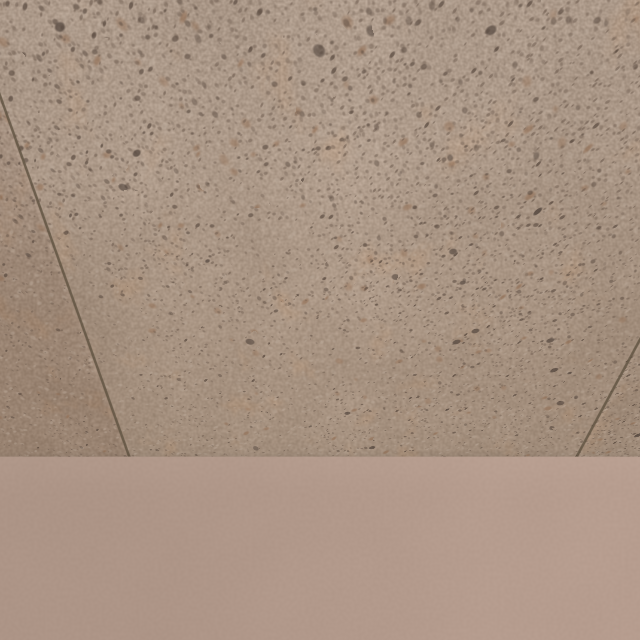
Give the GLSL for this texture, as a WebGL 2 fragment shader.

```glsl
#version 300 es
precision highp float;
// Speckled stone slabs receding in perspective above a plain, softly lit band.
// Slab coordinates converge on a vanishing point; gradient noise gives the
// mottling and grain, and jittered cells scatter mineral flecks in layers.
uniform vec2 u_resolution;
out vec4 fragColor;

vec2 hash2(vec2 p) {
  vec3 q = fract(vec3(p.xyx) * vec3(0.1031, 0.1030, 0.0973));
  q += dot(q, q.yzx + 33.33);
  return fract((q.xx + q.yz) * q.zy);
}

float gradientDot(vec2 cell, vec2 offset) {
  float angle = 6.2832 * hash2(cell).x;
  return dot(vec2(cos(angle), sin(angle)), offset);
}

float gradientNoise(vec2 p) {
  vec2 i = floor(p), f = fract(p);
  vec2 w = f * f * f * (f * (f * 6.0 - 15.0) + 10.0);
  vec2 e = vec2(1.0, 0.0);
  return mix(mix(gradientDot(i, f), gradientDot(i + e, f - e), w.x),
             mix(gradientDot(i + e.yx, f - e.yx), gradientDot(i + 1.0, f - 1.0), w.x), w.y);
}

float fbm(vec2 p) {
  float sum = 0.0, amp = 0.6;
  for (int i = 0; i < 4; i++) {
    sum += amp * gradientNoise(p);
    p = p * 2.03 + 17.3;
    amp *= 0.5;
  }
  return sum;
}

// Coverage of flecks scattered one per cell; density is the share of cells used.
float flecks(vec2 p, float density, float radius, float soft) {
  vec2 cell = floor(p);
  float cover = 0.0;
  for (int y = -1; y <= 1; y++)
  for (int x = -1; x <= 1; x++) {
    vec2 id = cell + vec2(x, y);
    vec2 pick = hash2(id + 71.7);
    vec2 d = p - id - 0.15 - 0.7 * hash2(id);
    float tilt = (pick.y - 0.5) * 1.6;
    d = mat2(cos(tilt), sin(tilt), -sin(tilt), cos(tilt)) * d;
    d.y *= 1.2 + 0.8 * pick.y;
    float size = radius * (0.55 + 0.75 * hash2(id + 13.1).y);
    float blob = 1.0 - smoothstep(size - soft, size + soft, length(d));
    cover = max(cover, blob * step(pick.x, density) * (0.55 + 0.45 * pick.y));
  }
  return cover;
}

vec3 stone(vec2 uv, float leftSlab, float rightSlab) {
  float depth = uv.y + 0.49;
  vec2 p = vec2(uv.x - 0.48, 0.95) / depth + 5.0 + 3.7 * leftSlab + 8.1 * rightSlab;
  float upper = smoothstep(0.35, 1.0, uv.y);
  float cloud = fbm(p * 7.0);

  // Base tone, slow mottling and fine grain
  vec3 color = mix(vec3(0.625, 0.545, 0.475), vec3(0.675, 0.602, 0.540), upper);
  color += 0.035 * exp(-9.0 * dot(uv - vec2(0.52, 0.56), uv - vec2(0.52, 0.56)));
  color -= vec3(0.030, 0.036, 0.036) * leftSlab;
  color += 0.05 * cloud;
  color += vec3(0.020, 0.002, -0.014) * smoothstep(0.1, 0.45, fbm(p * 13.0 + 4.0));
  float grain = gradientNoise(uv * 210.0) + 0.7 * gradientNoise(uv * 118.0 + 9.0);
  color += grain * mix(0.050, 0.075, upper);

  // Flecks thicken toward the top and over the right middle
  float right = exp(-14.0 * dot(uv - vec2(0.80, 0.58), uv - vec2(0.80, 0.58)));
  float rich = clamp(0.16 + 0.55 * upper + 0.28 * right + 0.4 * rightSlab + 0.6 * cloud, 0.05, 1.0);
  float pale = flecks(p * 95.0 + 31.0, 0.25, 0.30, 0.22);
  color = mix(color, vec3(0.74, 0.675, 0.615), 0.45 * pale);
  float rust = flecks(p * 62.0 + 53.0, 0.14 * rich, 0.30, 0.20);
  color = mix(color, vec3(0.55, 0.40, 0.29), 0.55 * rust);
  float dust = flecks(p * 165.0, 0.60 * rich, 0.34, 0.24);
  color = mix(color, vec3(0.42, 0.35, 0.30), 0.58 * dust);
  float chips = flecks(p * 88.0 + 11.0, 0.34 * rich, 0.25, 0.13);
  color = mix(color, vec3(0.34, 0.28, 0.24), 0.72 * chips);
  float pebbles = flecks(p * 36.0 + 23.0, 0.09 * rich, 0.21, 0.06);
  return mix(color, vec3(0.30, 0.25, 0.22), 0.80 * pebbles);
}

vec3 plainBand(vec2 uv) {
  vec3 color = mix(vec3(0.675, 0.580, 0.525), vec3(0.715, 0.615, 0.560), smoothstep(0.0, 1.0, uv.x));
  color += 0.012 * smoothstep(0.22, 0.285, uv.y);
  color += 0.012 * fbm(uv * 6.0) + 0.012 * gradientNoise(uv * 170.0);
  return color;
}

void main() {
  vec2 uv = gl_FragCoord.xy / u_resolution;
  float pixel = 1.0 / min(u_resolution.x, u_resolution.y);

  // Signed distances to the two seams, positive on the outer slabs
  float leftEdge = (0.202 - 0.358 * (uv.y - 0.2865) - uv.x) / 1.062;
  float rightEdge = (uv.x - 0.901 - 0.541 * (uv.y - 0.2865)) / 1.137;
  vec3 color = stone(uv, step(0.0, leftEdge), step(0.0, rightEdge));

  // Dark seams with a faint bright lip
  float seam = min(abs(leftEdge), abs(rightEdge));
  float lip = min(abs(leftEdge - 0.005), abs(rightEdge - 0.005));
  color += 0.025 * (1.0 - smoothstep(0.0, 0.003 + pixel, lip));
  color = mix(color, vec3(0.37, 0.32, 0.25), 0.8 * (1.0 - smoothstep(0.0008, 0.0016 + pixel, seam)));

  // Front band, with a thin contact shade above its edge
  float edge = uv.y - 0.2865;
  color *= 1.0 - 0.07 * exp(-max(edge, 0.0) * 160.0);
  color = mix(plainBand(uv), color, smoothstep(-pixel, pixel, edge));
  fragColor = vec4(clamp(color, 0.0, 1.0), 1.0);
}
```
